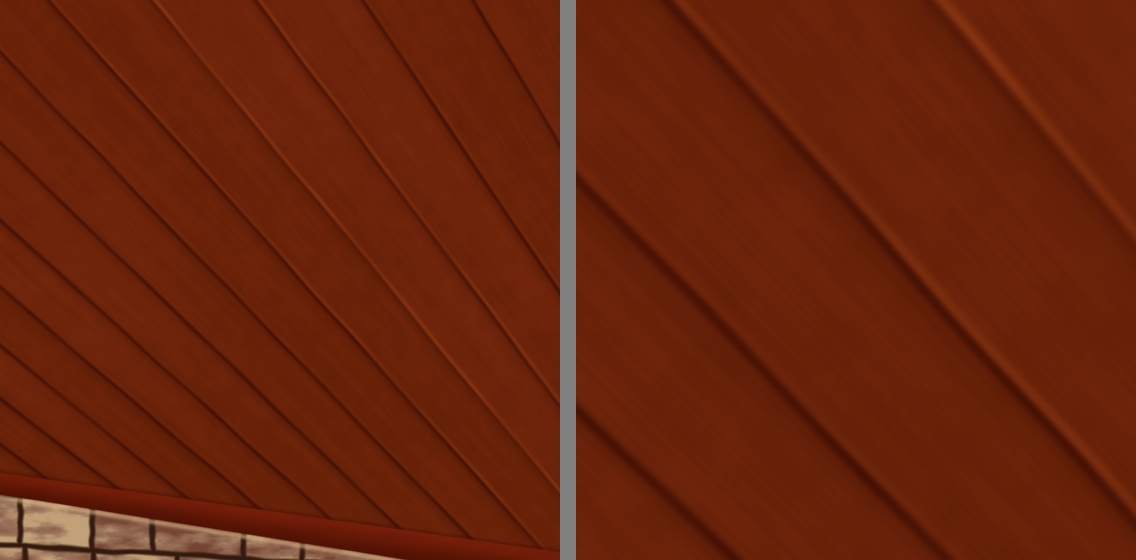
Left, the full canvas; right, a detail of the centre.
Reproduce this texture procedurally as a Shadertoy shader.

```glsl
const vec2 VANISH = vec2(2.344, -1.513);       // where the plank seams converge
const float FIRST_SEAM = 0.596;                // run over rise of seam zero
const vec2 SEAM_RATE = vec2(12.57, 2.335);     // linear and quadratic seam density
const float SEAM_WIDTH = 0.0036;
const vec2 TRIM_TOP = vec2(0.156, -0.142);     // height at left, slope
const vec2 TRIM_BOTTOM = vec2(0.117, -0.161);
const vec2 STONE_SIZE = vec2(0.145, 0.090);
const float COURSE_BASE = 0.028;
const float COURSE_SLOPE = 0.06;
const float MORTAR_WIDTH = 0.0035;

const vec3 WOOD_DARK = vec3(0.385, 0.122, 0.022);
const vec3 WOOD_LIGHT = vec3(0.442, 0.147, 0.046);
const vec3 SEAM_DARK = vec3(0.245, 0.052, 0.008);
const vec3 SEAM_GLOW = vec3(0.58, 0.235, 0.075);
const vec3 TRIM_LIGHT = vec3(0.455, 0.115, 0.035);
const vec3 TRIM_DARK = vec3(0.32, 0.07, 0.01);
const vec3 STONE_DARK = vec3(0.46, 0.27, 0.20);
const vec3 STONE_MID = vec3(0.58, 0.42, 0.33);
const vec3 STONE_LIGHT = vec3(0.76, 0.63, 0.47);
const vec3 MORTAR = vec3(0.20, 0.10, 0.06);

float hash(vec2 p) {
    vec3 q = fract(vec3(p.xyx) * 0.1031);
    q += dot(q, q.yzx + 33.33);
    return fract((q.x + q.y) * q.z);
}

float noise(vec2 p) {
    vec2 cell = floor(p), f = fract(p);
    f = f * f * (3.0 - 2.0 * f);
    return mix(mix(hash(cell), hash(cell + vec2(1, 0)), f.x),
               mix(hash(cell + vec2(0, 1)), hash(cell + vec2(1, 1)), f.x), f.y);
}

float fbm(vec2 p) {
    float sum = 0.0, gain = 0.5;
    for (int i = 0; i < 4; i++) {
        sum += gain * noise(p);
        p = p * 2.03 + 17.7;
        gain *= 0.5;
    }
    return sum / 0.9375;
}

float bump(float d, float width) {
    return exp(-d * d / (width * width));
}

vec3 planks(vec2 p, float pixel) {
    // Fan coordinate: whole numbers fall on the seams
    float rise = p.y - VANISH.y;
    float run = (VANISH.x - p.x) / rise;
    float q = run - FIRST_SEAM;
    float fan = q * (SEAM_RATE.x + SEAM_RATE.y * q);
    float density = SEAM_RATE.x + 2.0 * SEAM_RATE.y * q;
    float spacing = rise / (sqrt(1.0 + run * run) * density);
    float along = distance(p, VANISH);

    // Board tone, lengthwise grain and soft mottling
    float board = floor(fan);
    float tone = 0.42 + 0.45 * (hash(vec2(board + 40.0, 7.0)) - 0.5);
    tone += 0.7 * (fbm(vec2(fan * 7.0, along * 4.0) + 60.0) - 0.5);
    tone += 0.55 * (fbm(p * 45.0 + 9.0) - 0.5);
    tone += 0.3 * smoothstep(0.6, 1.4, p.x + p.y - 0.3);
    tone += 0.35 * bump(distance(p, vec2(0.1, 0.45)), 0.3);
    vec3 color = mix(WOOD_DARK, WOOD_LIGHT, tone);
    color *= 1.0 + 0.05 * (noise(vec2(fan * 45.0, along * 9.0) + 80.0) - 0.5);

    // Dark groove with a lit edge on its upper right
    float seam = floor(fan + 0.5);
    float wobble = 0.0025 * (noise(vec2(along * 9.0, seam * 5.0 + 90.0)) - 0.5);
    float d = (fan - seam) * spacing + wobble;
    float width = max(SEAM_WIDTH, pixel);
    float wear = noise(vec2(along * 14.0, seam * 3.0 + 70.0));
    float lit = 0.12 + 0.6 * bump(seam - 2.8, 1.8);
    float groove = 0.85 - 0.45 * bump(seam - 2.8, 0.8);
    color = mix(color, SEAM_DARK, 0.2 * bump(d - 0.004, 3.0 * width));
    color = mix(color, SEAM_GLOW, lit * (0.5 + 0.6 * wear) * bump(d + 0.0035, width * 1.15));
    return mix(color, SEAM_DARK, groove * (0.7 + 0.3 * wear) * bump(d - 0.0015, width));
}

vec3 stones(vec2 p, float pixel) {
    float course = (p.y + COURSE_SLOPE * p.x - COURSE_BASE) / STONE_SIZE.y;
    course += 0.07 * (noise(p * 25.0 + 30.0) - 0.5);
    float row = floor(course);
    float x = p.x / STONE_SIZE.x + 0.02 * noise(p * 60.0);

    // Jittered upright joints
    float joint = 1.0, stone = 0.0;
    for (int i = -1; i <= 2; i++) {
        float k = floor(x) + float(i);
        float edge = k + 0.65 * (hash(vec2(k + 20.0, row + 51.0)) - 0.5);
        joint = min(joint, abs(x - edge));
        stone += step(edge, x);
    }
    stone += floor(x);
    float f = fract(course);
    float gap = min(joint * STONE_SIZE.x, min(f, 1.0 - f) * STONE_SIZE.y);

    // Rough stone face
    float tone = fbm(p * vec2(22.0, 55.0) + 13.0);
    tone += 0.4 * (hash(vec2(stone + 11.0, row + 31.0)) - 0.5) - 0.2 * row;
    vec3 face = mix(STONE_DARK, STONE_MID, smoothstep(0.15, 0.5, tone));
    face = mix(face, STONE_LIGHT, smoothstep(0.45, 0.8, tone));
    return mix(MORTAR, face, smoothstep(MORTAR_WIDTH - pixel, MORTAR_WIDTH + 0.003 + pixel, gap));
}

void mainImage(out vec4 fragColor, in vec2 fragCoord) {
    vec2 p = fragCoord / iResolution.xy;
    float pixel = 1.0 / iResolution.y;
    float above = p.y - TRIM_TOP.x - TRIM_TOP.y * p.x;
    float below = p.y - TRIM_BOTTOM.x - TRIM_BOTTOM.y * p.x;

    // Trim board, shaded towards its lower edge
    float shade = smoothstep(0.0, 1.0, below / (below - above));
    vec3 trim = mix(TRIM_DARK, TRIM_LIGHT, shade);
    trim *= 0.95 + 0.1 * fbm(p * vec2(20.0, 90.0));

    vec3 wall = stones(p, pixel);
    wall = mix(wall, STONE_LIGHT * 1.1, 0.6 * bump(below + 0.005, 0.005));
    vec3 ceiling = planks(p, pixel);
    ceiling = mix(ceiling, SEAM_DARK, 0.45 * bump(above, 0.005));

    vec3 color = mix(wall, trim, smoothstep(-pixel, pixel, below));
    color = mix(color, ceiling, smoothstep(-pixel, pixel, above));
    fragColor = vec4(color, 1.0);
}
```
